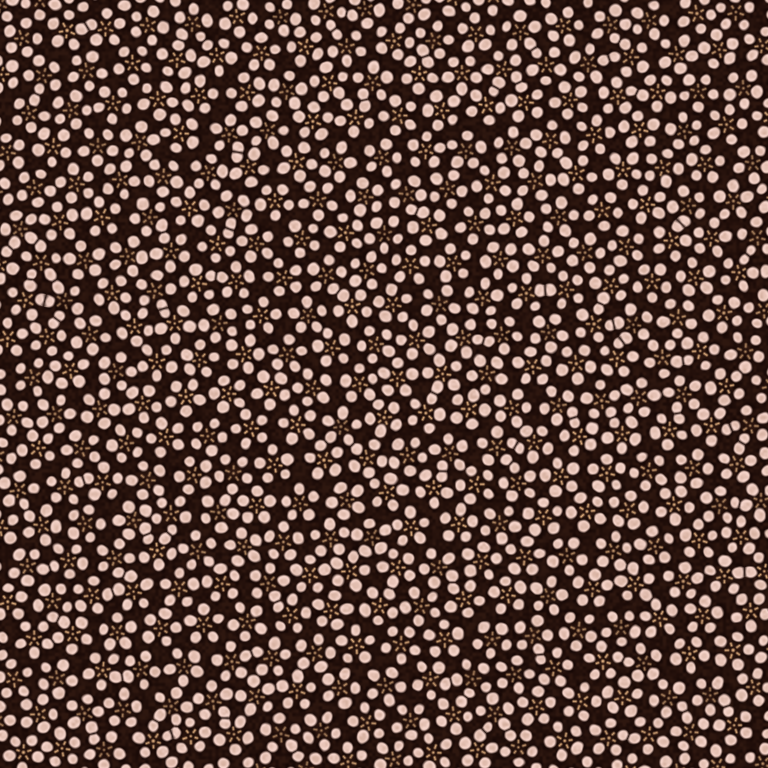
This pattern is drawn by a WebGL 1 fragment shader. Its source:

```glsl
precision highp float;

uniform vec2 u_resolution;

const float TAU = 6.28318;
const float FLOWERS_ACROSS = 17.7;
const float ROW_HEIGHT = 0.866;
const float TILT = 0.09;
const float PETALS = 5.0;

const vec3 GROUND_DARK = vec3(0.09, 0.03, 0.02);
const vec3 GROUND_LIGHT = vec3(0.18, 0.09, 0.06);
const vec3 PETAL_TAN = vec3(0.82, 0.67, 0.60);
const vec3 PETAL_PINK = vec3(0.96, 0.83, 0.79);
const vec3 STAMEN_GOLD = vec3(0.92, 0.72, 0.52);

vec3 hash3(vec2 p) {
  vec3 q = fract(p.xyx * vec3(0.1031, 0.1030, 0.0973));
  q += dot(q, q.yxz + 33.33);
  return fract((q.xxy + q.yzz) * q.zyx);
}

float valueNoise(vec2 p) {
  vec2 cell = floor(p);
  vec2 f = fract(p);
  f = f * f * (3.0 - 2.0 * f);
  float low = mix(hash3(cell).x, hash3(cell + vec2(1.0, 0.0)).x, f.x);
  float high = mix(hash3(cell + vec2(0.0, 1.0)).x, hash3(cell + 1.0).x, f.x);
  return mix(low, high, f.y);
}

vec2 direction(float angle) {
  return vec2(cos(angle), sin(angle));
}

vec2 rotate(vec2 p, float angle) {
  vec2 d = direction(angle);
  return vec2(d.x * p.x - d.y * p.y, d.y * p.x + d.x * p.y);
}

float segmentDistance(vec2 p, vec2 a, vec2 b) {
  vec2 ab = b - a;
  return length(p - a - ab * clamp(dot(p - a, ab) / dot(ab, ab), 0.0, 1.0));
}

float coverage(float d, float softness) {
  return 1.0 - smoothstep(-softness, softness, d);
}

// Slightly oval dot with its own size, position and stretch
float petalDistance(vec2 p, float angle, vec3 rnd) {
  float bentAngle = angle + (rnd.x - 0.5) * 0.16;
  vec2 center = direction(bentAngle) * mix(0.315, 0.365, rnd.y);
  vec2 local = rotate(p - center, -bentAngle);
  float stretch = (fract(rnd.x * 7.0 + rnd.y) - 0.5) * 0.2;
  return length(local * vec2(1.0 + stretch, 1.0 - stretch)) - mix(0.112, 0.145, rnd.z);
}

// Short radial dash between two petals
float stamenDistance(vec2 p, float angle, float size) {
  vec2 d = direction(angle);
  return segmentDistance(p, d * 0.115, d * mix(0.15, 0.18, size)) - 0.022;
}

// Returns nearest petal, second nearest petal, nearest stamen, stamen strength
vec4 flowerField(vec2 p) {
  vec4 field = vec4(9.0, 9.0, 9.0, 1.0);
  float row = floor(p.y / ROW_HEIGHT);
  for (int j = -1; j <= 1; j++) {
    float r = row + float(j);
    float shift = 0.5 * mod(r, 2.0);
    float column = floor(p.x - shift);
    for (int i = -1; i <= 1; i++) {
      vec2 id = vec2(column + float(i), r);
      vec3 rnd = hash3(id + 71.0);
      vec2 center = vec2(id.x + 0.5 + shift, (r + 0.5) * ROW_HEIGHT);
      vec2 local = p - center - (rnd.xy - 0.5) * 0.15;
      float turn = rnd.z * TAU;
      float stamen = length(local) - mix(0.022, 0.036, rnd.x);
      for (int k = 0; k < 5; k++) {
        float n = float(k);
        vec3 petalRnd = hash3(id * 5.0 + vec2(n * 17.0, n * 3.0 + 9.0));
        float d = petalDistance(local, turn + TAU * n / PETALS, petalRnd);
        field.y = min(field.y, max(field.x, d));
        field.x = min(field.x, d);
        float between = turn + TAU * (n + 0.5) / PETALS;
        stamen = min(stamen, stamenDistance(local, between, petalRnd.y));
      }
      if (stamen < field.z) field.zw = vec2(stamen, mix(0.65, 1.0, rnd.y));
    }
  }
  return field;
}

void main() {
  float side = min(u_resolution.x, u_resolution.y);
  vec2 uv = gl_FragCoord.xy / side;
  vec2 p = rotate(uv * FLOWERS_ACROSS, -TILT) + 40.0;
  float softness = max(0.035, 0.7 * FLOWERS_ACROSS / side);

  vec4 field = flowerField(p);
  float wobble = (valueNoise(p * 9.0) - 0.5) * 0.022;
  // Keep a thin gap where petals crowd together
  float petal = max(field.x + wobble, 0.5 * (field.x - field.y + 0.04));

  // Dyed cloth, darker beside the dots
  float grain = valueNoise(uv * 230.0) - 0.5;
  float halo = 1.0 - smoothstep(0.02, 0.12, petal);
  float groundTone = 0.68 + grain * 0.9 - 0.4 * halo;
  vec3 color = mix(GROUND_DARK, GROUND_LIGHT, clamp(groundTone, 0.0, 1.0));

  color = mix(color, STAMEN_GOLD, coverage(field.z, softness) * field.w);

  // Pink dots with a paler rim
  float rim = smoothstep(-0.10, -0.03, petal);
  float petalTone = 0.42 + 0.45 * rim + grain * 0.6;
  vec3 petalColor = mix(PETAL_TAN, PETAL_PINK, clamp(petalTone, 0.0, 1.0));
  color = mix(color, petalColor, coverage(petal, softness));

  gl_FragColor = vec4(color, 1.0);
}
```
